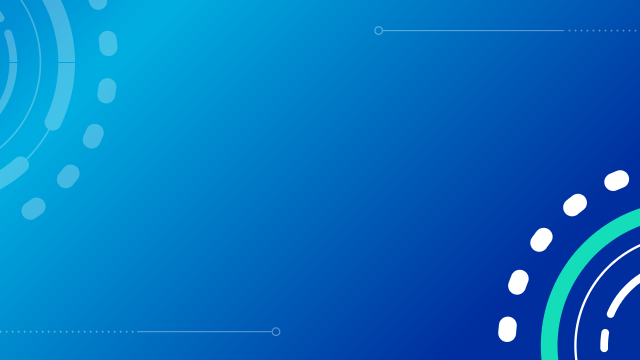
This background is drawn by a Shadertoy shader. Its source:

```glsl
// Diagonal blue gradient with two corner dials of arcs and dashes, plus two dotted rules.

// Layout units: the canvas is HEIGHT units tall, origin at the lower left.
const float HEIGHT = 432.0;

const vec3 CORNER_BLUE = vec3(0.00, 0.56, 0.83);
const vec3 CYAN        = vec3(0.00, 0.68, 0.88);
const vec3 NAVY        = vec3(0.00, 0.18, 0.62);
const vec3 MINT        = vec3(0.08, 0.87, 0.73);
const vec3 WHITE       = vec3(1.0);

const float CYAN_AT = 215.0;     // diagonal distance of the brightest band
const float NAVY_AT = 965.0;     // diagonal distance where the fade ends
const float DIAL_ALPHA = 0.26;
const float RULE_ALPHA = 0.36;

const vec2 LEFT_DIAL  = vec2(-84.0, 357.0);
const vec2 RIGHT_DIAL = vec2(823.0, 17.0);
const float DASH_RADIUS  = 215.0;
const float BAND_RADIUS  = 164.0;
const float HAIR_RADIUS  = 132.5;
const float INNER_RADIUS = 99.0;
const float DASH_HALF = 10.7;    // half widths of the strokes
const float BAND_HALF = 10.0;
const float INNER_HALF = 4.6;
const float DASH_SPAN = 0.021;   // half angle of one dash

const vec2 TOP_RULE    = vec2(454.4, 395.3);
const vec2 BOTTOM_RULE = vec2(331.2, 34.0);
const float DOT_STEP = 7.2;

// Coverage of a shape with signed distance d, smoothed over one pixel.
float coverage(float d, float pixel) {
    return clamp(0.5 - d / pixel, 0.0, 1.0);
}

// Distance to an arc with round caps, between two angles.
float arc(vec2 q, float radius, float from, float to, float halfWidth) {
    float a = clamp(atan(q.y, q.x), from, to);
    return length(q - radius * vec2(cos(a), sin(a))) - halfWidth;
}

// Distance to evenly spaced round dashes on a circle.
float dashes(vec2 q, float first, float spacing, float last) {
    float k = clamp(floor((atan(q.y, q.x) - first) / spacing + 0.5), 0.0, last);
    float a = first + k * spacing;
    return arc(q, DASH_RADIUS, a - DASH_SPAN, a + DASH_SPAN, DASH_HALF);
}

float hairRing(vec2 q, float halfWidth) {
    return abs(length(q) - HAIR_RADIUS) - halfWidth;
}

// Distance to a ring at the origin, a line along +x, then a row of dots.
float dottedRule(vec2 q, float lineEnd, float dotStart) {
    float ring = abs(length(q) - 4.5) - 0.7;
    float line = length(q - vec2(clamp(q.x, 5.0, lineEnd), 0.0)) - 0.65;
    float k = max(floor((q.x - dotStart) / DOT_STEP + 0.5), 0.0);
    float dots = length(q - vec2(dotStart + k * DOT_STEP, 0.0)) - 1.1;
    return min(ring, min(line, dots));
}

vec3 background(vec2 p) {
    float diagonal = p.x + HEIGHT - p.y;
    vec3 color = mix(CORNER_BLUE, CYAN, smoothstep(0.0, CYAN_AT, diagonal));
    return mix(color, NAVY, clamp((diagonal - CYAN_AT) / (NAVY_AT - CYAN_AT), 0.0, 1.0));
}

// Translucent upper left dial; angles grow downwards.
float leftDial(vec2 q) {
    float d = dashes(q, -0.372, 0.2653, 5.0);
    d = min(d, arc(q, BAND_RADIUS, -1.2, 0.452, BAND_HALF));
    d = min(d, arc(q, BAND_RADIUS, 0.846, 1.5, BAND_HALF));
    d = min(d, arc(q, BAND_RADIUS, 0.452, 0.846, 1.0));
    d = min(d, hairRing(q, 1.0));
    d = min(d, arc(q, INNER_RADIUS + 1.0, -0.356, 1.2, INNER_HALF));
    return min(d, arc(q, INNER_RADIUS + 1.0, -1.5, -0.56, INNER_HALF));
}

// White parts of the lower right dial; angles grow upwards.
float rightDial(vec2 q) {
    float d = dashes(q, 0.0925, 0.2705, 4.0);
    d = min(d, hairRing(q, 1.4));
    d = min(d, arc(q, INNER_RADIUS - 1.0, -0.03, 0.16, INNER_HALF));
    return min(d, arc(q, INNER_RADIUS - 1.0, 0.40, 1.5, INNER_HALF));
}

void mainImage(out vec4 fragColor, in vec2 fragCoord) {
    float pixel = HEIGHT / iResolution.y;
    vec2 p = fragCoord * pixel;
    vec3 color = background(p);

    // Rules: the lower one runs to the left.
    float rules = dottedRule(p - TOP_RULE, 222.0, 229.0);
    vec2 mirrored = vec2(BOTTOM_RULE.x - p.x, p.y - BOTTOM_RULE.y);
    rules = min(rules, dottedRule(mirrored, 166.0, 172.0));
    color = mix(color, WHITE, RULE_ALPHA * coverage(rules, pixel));

    // Corner dials, each facing into the canvas.
    vec2 left = (p - LEFT_DIAL) * vec2(1.0, -1.0);
    color = mix(color, WHITE, DIAL_ALPHA * coverage(leftDial(left), pixel));

    vec2 right = (p - RIGHT_DIAL) * vec2(-1.0, 1.0);
    float band = abs(length(right) - BAND_RADIUS) - BAND_HALF;
    color = mix(color, MINT, coverage(band, pixel));
    color = mix(color, WHITE, coverage(rightDial(right), pixel));

    fragColor = vec4(color, 1.0);
}
```
